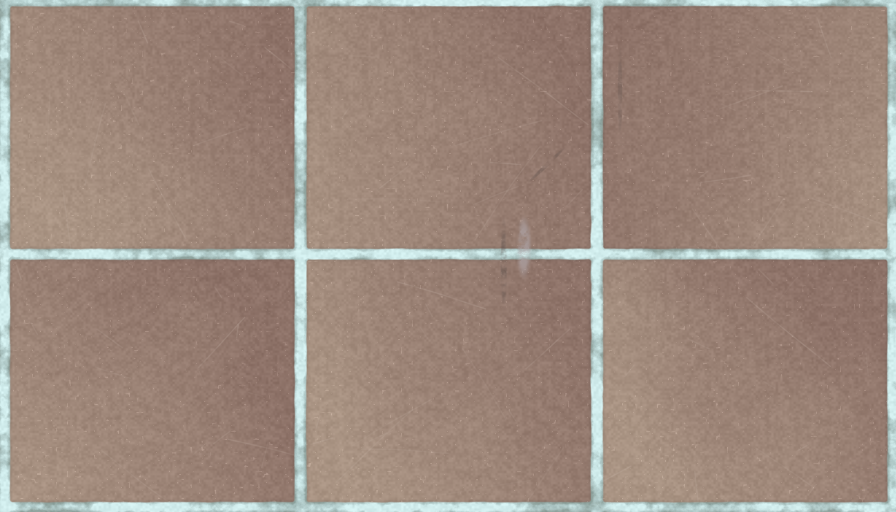
This texture is drawn by a WebGL 1 fragment shader. Its source:

```glsl
precision highp float;
// Worn red-brown quarry tiles, three across and two down, in pale blue-green grout.

uniform vec2 u_resolution;

// Lengths are fractions of the canvas height.
const vec2 PITCH = vec2(0.579, 0.4945);
const vec2 GRID_ORIGIN = vec2(0.008, 0.009);
const vec2 GROUT_HALF = vec2(0.0117, 0.0103);
const float CORNER_RADIUS = 0.005;
const float EDGE_WOBBLE = 0.0028;
const float SCRATCH_WIDTH = 0.0006;
const float SCRATCH_STRENGTH = 0.24;
const float GRAIN_SCALE = 230.0;
const float GRAIN_STRENGTH = 0.09;
const int SCRATCHES = 16;

const vec3 TILE_RED = vec3(0.555, 0.448, 0.408);
const vec3 TILE_TAN = vec3(0.665, 0.580, 0.515);
const vec3 SCRATCH_PALE = vec3(0.80, 0.74, 0.70);
const vec3 GROUT_DARK = vec3(0.56, 0.64, 0.62);
const vec3 GROUT_MID = vec3(0.69, 0.79, 0.785);
const vec3 GROUT_PALE = vec3(0.82, 0.93, 0.93);
const vec3 SCUFF_DARK = vec3(0.36, 0.31, 0.29);
const vec3 SMUDGE_PALE = vec3(0.68, 0.64, 0.65);

float hash(vec2 p) {
  return fract(sin(dot(p, vec2(127.1, 311.7))) * 43758.5453);
}

float noise(vec2 p) {
  vec2 i = floor(p), f = fract(p);
  f = f * f * (3.0 - 2.0 * f);
  return mix(mix(hash(i), hash(i + vec2(1.0, 0.0)), f.x),
             mix(hash(i + vec2(0.0, 1.0)), hash(i + vec2(1.0, 1.0)), f.x), f.y);
}

float fbm(vec2 p) {
  float sum = 0.0, amp = 0.5;
  for (int i = 0; i < 4; i++) {
    sum += amp * noise(p);
    p = p * 2.03 + 17.3;
    amp *= 0.5;
  }
  return sum / 0.9375;
}

float roundedBox(vec2 p, vec2 halfSize, float r) {
  vec2 q = abs(p) - halfSize + r;
  return length(max(q, 0.0)) + min(max(q.x, q.y), 0.0) - r;
}

float segment(vec2 p, vec2 a, vec2 b) {
  vec2 ab = b - a;
  return length(p - a - ab * clamp(dot(p - a, ab) / dot(ab, ab), 0.0, 1.0));
}

// Fine pale scratches, scattered differently on each tile.
float scratches(vec2 p, vec2 id, float px) {
  float total = 0.0;
  p += 0.006 * (vec2(noise(p * 9.0), noise(p * 9.0 + 40.0)) - 0.5);
  for (int i = 0; i < SCRATCHES; i++) {
    vec2 seed = id * 7.31 + float(i) * vec2(1.73, 2.91);
    vec2 mid = (vec2(hash(seed), hash(seed + 3.1)) - 0.5) * PITCH * 0.9;
    float angle = 6.2832 * hash(seed + 5.7);
    float reach = mix(0.012, 0.11, pow(hash(seed + 8.3), 2.5));
    vec2 arm = reach * vec2(cos(angle), sin(angle));
    float d = segment(p, mid - arm, mid + arm);
    float strength = mix(0.25, 1.0, hash(seed + 11.9));
    total += strength * (1.0 - smoothstep(0.0, SCRATCH_WIDTH + px, d));
  }
  return min(total, 1.0) * (0.4 + 0.6 * noise(p * 70.0));
}

// Soft streak centred on the origin, broken up by noise.
float streak(vec2 p, vec2 size, vec2 seed) {
  float body = 1.0 - smoothstep(0.45, 1.0, length(p / size));
  return body * smoothstep(0.2, 0.65, fbm(p * 60.0 + seed));
}

vec3 tileColor(vec2 p, vec2 local, vec2 id, float px) {
  // Tan sheen fades toward red; the upper right tile is mirrored.
  float mirror = id.x + id.y > 2.5 ? -1.0 : 1.0;
  vec2 slope = vec2(-0.85 * mirror, -0.15 - 0.5 * hash(id + 2.0));
  float sheen = 0.45 + dot(local / PITCH, slope) + 0.25 * (hash(id + 9.0) - 0.5);
  sheen += 0.45 * (fbm(p * 5.0 + id * 3.0) - 0.5);
  vec3 color = mix(TILE_RED, TILE_TAN, clamp(sheen, 0.0, 1.0));
  // Grain, pale flecks and scratches.
  float grain = 0.6 * noise(p * GRAIN_SCALE) + 0.4 * noise(p * GRAIN_SCALE * 0.45 + 31.0);
  color += GRAIN_STRENGTH * (grain - 0.5);
  color += 0.08 * smoothstep(0.86, 0.98, noise(p * 190.0 + 70.0));
  return mix(color, SCRATCH_PALE, SCRATCH_STRENGTH * scratches(local, id, px));
}

vec3 groutColor(vec2 p, float depth) {
  float tone = 0.65 * fbm(p * 13.0 + 5.0) + 0.35 * fbm(p * 75.0);
  tone += 0.16 * (smoothstep(0.0, 0.008, depth) - 0.5);
  vec3 color = mix(GROUT_DARK, GROUT_MID, smoothstep(0.28, 0.5, tone));
  color = mix(color, GROUT_PALE, smoothstep(0.46, 0.64, tone));
  return color + 0.07 * (noise(p * 210.0) - 0.5);
}

void main() {
  vec2 p = gl_FragCoord.xy / u_resolution.y;
  float px = 1.0 / u_resolution.y;
  vec2 cell = (p - GRID_ORIGIN) / PITCH;
  vec2 id = floor(cell);
  vec2 local = (fract(cell) - 0.5) * PITCH;

  // Tile outline with a slightly chipped edge.
  float edge = roundedBox(local, PITCH * 0.5 - GROUT_HALF, CORNER_RADIUS);
  edge += EDGE_WOBBLE * (fbm(p * 32.0) - 0.5);
  vec3 tile = tileColor(p, local, id, px);
  tile *= 1.0 - 0.07 * smoothstep(-0.007, 0.0, edge);
  vec3 color = mix(tile, groutColor(p, edge), smoothstep(-px, px, edge));

  // Scuffs and a smudge near the middle joint.
  color = mix(color, SCUFF_DARK, 0.50 * streak(p - vec2(0.984, 0.487), vec2(0.008, 0.10), vec2(3.0)));
  vec2 slant = mat2(0.72, -0.69, 0.69, 0.72) * (p - vec2(1.068, 0.678));
  color = mix(color, SCUFF_DARK, 0.40 * streak(slant, vec2(0.055, 0.005), vec2(8.0)));
  color = mix(color, SCUFF_DARK, 0.30 * streak(p - vec2(1.211, 0.82), vec2(0.006, 0.10), vec2(5.0)));
  color = mix(color, SMUDGE_PALE, 0.70 * streak(p - vec2(1.023, 0.517), vec2(0.017, 0.07), vec2(1.0)));
  gl_FragColor = vec4(clamp(color, 0.0, 1.0), 1.0);
}
```
